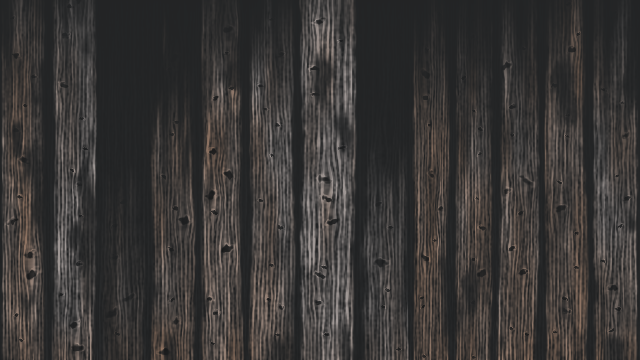
Write a Shadertoy shader that draws this texture.

```glsl
const float PLANKS = 13.0;
const vec3 SHADOW = vec3(0.138, 0.143, 0.147);
const vec3 SILVER = vec3(0.61, 0.58, 0.57);
const vec3 BROWN = vec3(0.53, 0.42, 0.35);

// Per plank: paleness, height where soot takes over, warmth
const float PALENESS[13] = float[](0.75, 0.8, 0.35, 0.7, 0.85, 0.85, 1.0, 0.6, 0.75, 0.75, 0.8, 0.8, 0.75);
const float SOOT_LINE[13] = float[](1.05, 1.05, 0.5, 0.82, 1.05, 1.0, 1.2, 0.65, 0.95, 0.95, 1.0, 1.0, 0.98);
const float WARMTH[13] = float[](0.65, 0.1, 0.45, 0.75, 0.6, 0.35, 0.15, 0.15, 0.85, 0.65, 0.5, 0.75, 0.35);

float hash(vec2 p) {
    return fract(sin(dot(p, vec2(127.1, 311.7))) * 43758.5453);
}

float noise(vec2 p) {
    vec2 cell = floor(p);
    vec2 f = fract(p);
    f = f * f * (3.0 - 2.0 * f);
    float low = mix(hash(cell), hash(cell + vec2(1, 0)), f.x);
    float high = mix(hash(cell + vec2(0, 1)), hash(cell + vec2(1, 1)), f.x);
    return mix(low, high, f.y);
}

float fbm(vec2 p) {
    return 0.55 * noise(p) + 0.3 * noise(p * 2.1 + 5.3) + 0.15 * noise(p * 4.3 + 9.1);
}

// Wider planks right of the centre
float plankCoord(float x) {
    float u = x * PLANKS;
    float offset = (u - 8.0) / 1.4;
    return u - 0.36 * exp(-offset * offset);
}

// x: grain shift, y: dark core, z: pale rim
vec3 knots(vec2 p, float id) {
    vec3 result = vec3(0.0);
    for (int i = 0; i < 13; i++) {
        vec2 seed = vec2(id, float(i) + 0.37);
        vec2 center = vec2(mix(0.25, 0.75, hash(seed)), (float(i) + hash(seed + 7.0)) * 0.6);
        float size = mix(0.03, 0.085, pow(hash(seed + 13.0), 2.5));
        vec2 d = (p - center) / size;
        float tilt = hash(seed + 23.0) - 0.5;
        vec2 warped = vec2(d.x * 0.8, d.y * 1.15 + d.x * tilt);
        float r = length(warped) + 1.1 * (noise(d * 1.3 + seed) - 0.5);
        float side = hash(seed + 19.0) < 0.5 ? -1.0 : 1.0;
        float ring = exp(-pow((r - 1.4) / 0.3, 2.0));
        result.x += d.x * size * 0.6 * exp(-0.2 * d.x * d.x - 0.05 * d.y * d.y);
        result.y = max(result.y, 1.0 - smoothstep(0.6, 1.3, r));
        result.z = max(result.z, ring * smoothstep(0.0, 1.2, side * d.x + 0.6 * d.y));
    }
    return result;
}

// Crisp growth rings broken up by fibres
float grain(float x, float y, float id) {
    float drift = 1.8 * noise(vec2(x * 2.0, y * 0.3) + id * 17.0);
    float wobble = 0.35 * noise(vec2(x * 9.0, y * 2.5) + id * 5.0);
    float ring = 0.5 + 0.5 * sin(6.2832 * (x * 13.0 + drift + wobble));
    float ridge = smoothstep(0.2, 0.85, ring);
    float streak = noise(vec2(x * 29.0, y * 0.9) + id * 31.0);
    float fibre = noise(vec2(x * 36.0, y * 7.0) + id * 11.0);
    float fleck = noise(vec2(x * 24.0, y * 20.0) + id * 3.0);
    return 0.1 + ridge * (0.12 + 0.38 * streak) + 0.24 * streak * streak
        + 0.3 * (fibre - 0.3) + 0.18 * (fleck - 0.5);
}

// Dark joints with uneven sooty margins
float plankMask(float x, float y, float id) {
    float left = 0.03 + 0.17 * pow(noise(vec2(id * 3.7, y * 0.45)), 1.5);
    float right = 0.03 + 0.17 * pow(noise(vec2(id * 5.3 + 40.0, y * 0.45)), 1.5);
    float fray = 0.04 * (noise(vec2(x * 20.0, y * 4.0) + id) - 0.5);
    return smoothstep(left * 0.55, left + 0.04, x + fray)
        * smoothstep(right * 0.55, right + 0.04, 1.0 - x + fray);
}

// Pale below, blackened above, with damp blotches
float weathering(vec2 p, float height, float id, float sootLine) {
    float ragged = height + 0.3 * (noise(vec2(p.x * 9.0, p.y * 0.6) + id * 23.0) - 0.5);
    float clean = 1.0 - smoothstep(sootLine - 0.5, sootLine + 0.05, ragged);
    float damp = smoothstep(0.56, 0.74, fbm(p * vec2(2.4, 0.7) + id * 13.0));
    float patches = 0.4 + 1.2 * fbm(p * vec2(3.5, 0.9) + id * 29.0);
    return clean * patches * (1.0 - 0.8 * damp);
}

void mainImage(out vec4 fragColor, in vec2 fragCoord) {
    vec2 uv = fragCoord / iResolution.xy;
    float across = plankCoord(uv.x);
    float id = clamp(floor(across), 0.0, PLANKS - 1.0);
    vec2 p = vec2(across - id, uv.y * PLANKS * iResolution.y / iResolution.x);
    int plank = int(id);

    // Wood surface
    vec3 knot = knots(p, id);
    float fibres = grain(p.x - knot.x, p.y, id);
    float exposed = PALENESS[plank] * plankMask(p.x, p.y, id)
        * weathering(p, uv.y, id, SOOT_LINE[plank]);
    float stain = noise(p * vec2(4.0, 0.7) + id * 7.0) - 0.5;
    float warmth = clamp(WARMTH[plank] + 0.8 * stain + 0.3 * smoothstep(0.15, 0.0, uv.y), 0.0, 1.0);
    vec3 wood = mix(SILVER, BROWN, warmth);

    // Knots and soot
    float amount = exposed * (1.4 * fibres + 0.4 * knot.z) * (1.0 - 0.85 * knot.y);
    vec3 color = mix(SHADOW, wood, clamp(amount, 0.0, 1.0));
    color -= 0.04 * knot.y * exposed;
    color += 0.05 * (fibres - 0.36) * (1.0 - uv.y);
    fragColor = vec4(color, 1.0);
}
```
